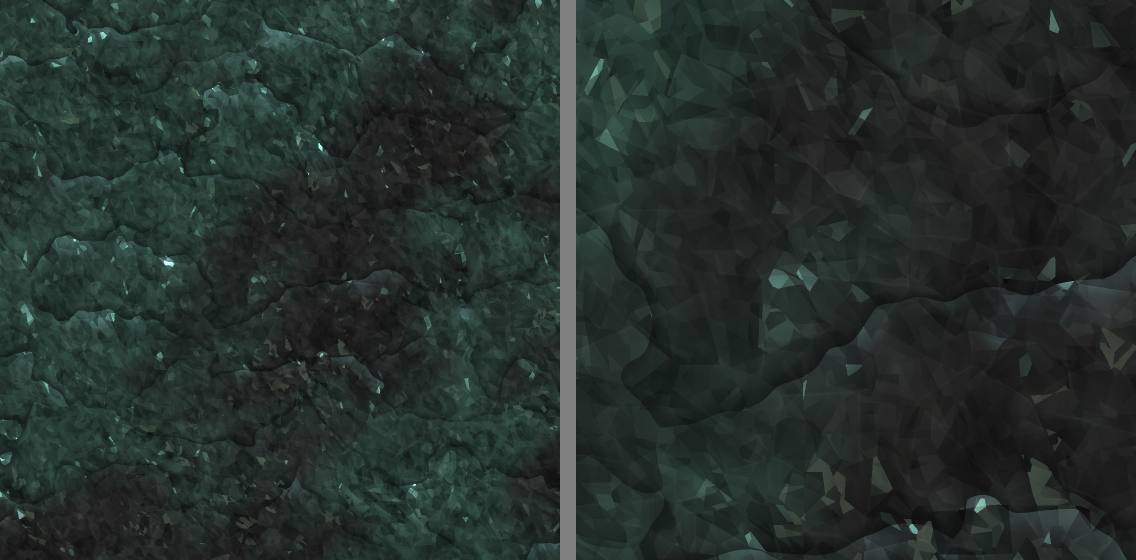
Left: the whole. Right: its middle third, enlarged.
A Shadertoy shader for this texture:

```glsl
// Dark green crystalline rock: cloudy mineral colour under bevelled slabs,
// covered with three sizes of cut Voronoi shards. A few shards catch the
// light as mint glints, others show as dull olive flakes.

#define SLAB_SCALE   vec2(4.2, 6.6)
#define COARSE_SCALE 21.0
#define MID_SCALE    38.0
#define FINE_SCALE   62.0
#define FACET_DEPTH  1.0
#define GLINT_POWER  0.62
#define DARK_ROCK    vec3(0.122, 0.124, 0.120)
#define GREEN_ROCK   vec3(0.156, 0.236, 0.207)
#define RIDGE_BLUE   vec3(0.085, 0.125, 0.135)
#define GLINT_MINT   vec3(0.66, 1.0, 0.93)
#define OLIVE_FLAKE  vec3(0.29, 0.31, 0.245)

struct Facet {
    float tone;   // brightness of this cut face
    float pick;   // independent random value of the face
    float edge;   // closeness to the cell border, 0 at the border
    vec2 offset;  // position relative to the cell centre
};

float hash(vec2 p) {
    return fract(sin(dot(p, vec2(127.1, 311.7))) * 43758.545);
}

vec2 hash2(vec2 p) {
    return vec2(hash(p), hash(p + 57.3));
}

mat2 rotation(float angle) {
    float c = cos(angle), s = sin(angle);
    return mat2(c, s, -s, c);
}

float noise(vec2 p) {
    vec2 i = floor(p), f = fract(p);
    f = f * f * (3.0 - 2.0 * f);
    return mix(mix(hash(i), hash(i + vec2(1, 0)), f.x),
               mix(hash(i + vec2(0, 1)), hash(i + vec2(1, 1)), f.x), f.y);
}

float fbm(vec2 p) {
    float sum = 0.0, weight = 0.533;
    for (int i = 0; i < 4; i++) {
        sum += weight * noise(p);
        p = rotation(0.6) * p * 2.03 + 11.7;
        weight *= 0.5;
    }
    return sum;
}

// Voronoi cell, split by two random lines into angular faces
Facet shard(vec2 p, float seed) {
    vec2 cell = floor(p), id = cell, offset = vec2(0);
    float nearest = 9.0, second = 9.0;
    for (int y = -1; y <= 1; y++)
    for (int x = -1; x <= 1; x++) {
        vec2 g = cell + vec2(x, y);
        vec2 r = p - g - hash2(g + seed);
        float d = dot(r, r);
        if (d < nearest) {
            second = nearest;
            nearest = d;
            id = g + seed;
            offset = r;
        } else second = min(second, d);
    }
    vec2 cut = 6.283 * hash2(id + 3.1);
    float side = step(0.12, dot(offset, vec2(cos(cut.x), sin(cut.x))))
               + 2.0 * step(-0.1, dot(offset, vec2(cos(cut.y), sin(cut.y))));
    vec2 face = hash2(id + side * 7.9 + 19.4);
    float slope = 0.35 * dot(offset, cos(cut + side));
    return Facet(face.x + slope, face.y, sqrt(second) - sqrt(nearest), offset);
}

vec3 crystal(vec2 uv) {
    // Cloudy mineral colour, streaked along the rising diagonal
    float cloud = fbm(rotation(-0.6) * uv * vec2(2.6, 4.6) + 4.3);
    vec2 warp = vec2(fbm(uv * 7.0), fbm(uv * 7.0 + 31.0)) - 0.5;
    float veil = fbm(uv * 9.0 + 63.0);
    float green = smoothstep(0.30, 0.60, cloud + 0.25 * (veil - 0.5));
    vec3 color = mix(DARK_ROCK, GREEN_ROCK, green);
    color *= 0.80 + 0.40 * fbm(uv * 14.0 + 8.0);

    // Slabs: lit along the upper rim, shaded in the crease below
    Facet slab = shard(rotation(0.15) * uv * SLAB_SCALE + warp * 1.3, 5.0);
    float rimMask = smoothstep(0.38, 0.62, fbm(uv * 5.0 + 90.0));
    float rim = smoothstep(0.42, 0.02, slab.edge)
              * smoothstep(0.0, 0.35, slab.offset.y) * rimMask;
    float crease = smoothstep(0.22, 0.0, slab.edge)
                 * smoothstep(0.1, -0.25, slab.offset.y);

    // Shards of three sizes, each layer turned and stretched differently
    vec2 bent = uv + 0.02 * warp;
    Facet coarse = shard(rotation(0.5) * bent * COARSE_SCALE * vec2(0.8, 1.2), 13.0);
    Facet mid = shard(rotation(-0.7) * bent * MID_SCALE * vec2(1.2, 0.85), 29.0);
    Facet fine = shard(rotation(1.2) * bent * FINE_SCALE * vec2(0.85, 1.15), 47.0);
    float relief = 0.30 * coarse.tone + 0.34 * mid.tone + 0.30 * fine.tone - 0.47;
    color *= 1.0 + FACET_DEPTH * relief * mix(0.5, 1.3, veil);
    color *= 1.0 - 0.32 * crease;
    color += RIDGE_BLUE * rim * (0.25 + 1.1 * coarse.tone * (0.4 + mid.tone));

    // Thin pale seams where facets meet
    color += 0.025 * smoothstep(0.07, 0.0, coarse.edge) * coarse.pick;

    // Olive flakes and half lit faces
    float flake = smoothstep(0.90, 0.94, mid.pick) * step(0.45, fine.tone);
    color = mix(color, OLIVE_FLAKE, 0.42 * flake * smoothstep(0.3, 0.65, veil));
    color += GLINT_MINT * 0.11 * pow(mid.pick, 9.0) * fine.tone;

    // Sharp glints, denser on rims and in green areas
    float chance = 0.018 + 0.045 * rim + 0.016 * green * smoothstep(0.4, 0.65, veil);
    float glint = step(1.0 - chance, fine.pick) * (0.25 + 0.75 * mid.tone * mid.tone);
    color += GLINT_MINT * GLINT_POWER * glint * (0.55 + 0.6 * rim);
    return color;
}

void mainImage(out vec4 fragColor, in vec2 fragCoord) {
    // Four samples per pixel smooth the facet edges
    vec3 total = vec3(0);
    for (int i = 0; i < 4; i++) {
        vec2 jitter = vec2(i % 2, i / 2) * 0.5 - 0.25;
        total += crystal((fragCoord + jitter) / iResolution.y);
    }
    fragColor = vec4(clamp(total * 0.25, 0.0, 1.0), 1.0);
}
```
